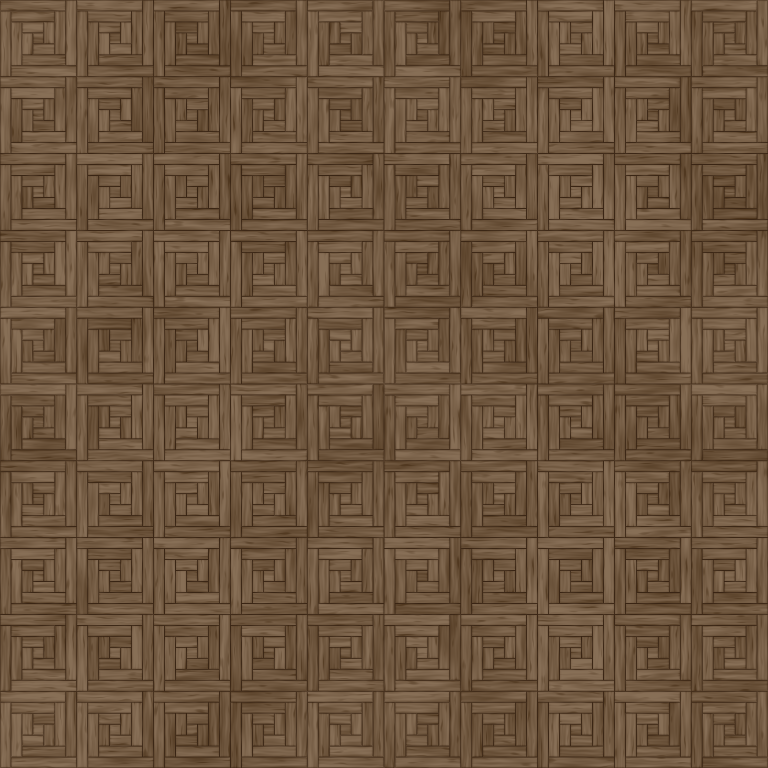
This texture is drawn by a Shadertoy shader. Its source:

```glsl
// Brown parquet: square tiles built from concentric pinwheel rings of planks.
// Each point is turned into its plank's own frame, which gives the gap distance
// and the grain direction; tile seeds and the broad stain wrap at the borders.

const float TILES = 10.0;            // repeats across and down
const float PLANKS = 7.0;            // plank widths across one tile
const float GAP_HALF_WIDTH = 0.042;  // in plank widths
const float GAP_STRENGTH = 0.88;
const float EDGE_SHADE = 0.22;       // soft darkening beside the gaps
const float MIRROR_CHANCE = 0.35;    // share of tiles whose inner ring turns back
const float TONE = 0.71;             // mean position between dark and light wood
const float PLANK_VARIATION = 0.46;
const float STAIN_CELLS = 6.0;       // broad stain, whole cells per canvas
const float STAIN = 0.30;
const float COARSE_GRAIN = 0.62;
const float FINE_GRAIN = 0.46;
const float FLECKS = 0.50;
const float GRAIN_PERIOD = 512.0;    // longer than any plank
const vec3 GAP_COLOR = vec3(0.22, 0.14, 0.075);
const vec3 DARK_WOOD = vec3(0.35, 0.255, 0.16);
const vec3 LIGHT_WOOD = vec3(0.51, 0.415, 0.32);

float hash(vec2 p) {
    vec3 q = fract(p.xyx * vec3(0.1031, 0.1030, 0.0973));
    q += dot(q, q.yzx + 33.33);
    return fract((q.x + q.y) * q.z);
}

float cornerSlope(vec2 cell, vec2 offset, float period) {
    float angle = 6.28319 * hash(mod(cell, period));
    return dot(vec2(cos(angle), sin(angle)), offset);
}

float gradientNoise(vec2 p, float period) {
    vec2 i = floor(p), f = fract(p);
    vec2 u = f * f * f * (f * (f * 6.0 - 15.0) + 10.0);
    vec2 e = vec2(1.0, 0.0);
    float low = mix(cornerSlope(i, f, period),
                    cornerSlope(i + e, f - e, period), u.x);
    float high = mix(cornerSlope(i + e.yx, f - e.yx, period),
                     cornerSlope(i + 1.0, f - 1.0, period), u.x);
    return mix(low, high, u.y);
}

// Turns p (measured from the tile centre) into plank coordinates:
// x runs along the plank, y across it. Returns the distance to its edge.
float plankFrame(vec2 p, float mirrored, out vec2 local, out float plankId) {
    float ring = floor(max(abs(p.x), abs(p.y)) + 0.5);
    plankId = ring * 4.0;
    local = p;
    vec2 halfSize = vec2(0.5);

    if (ring > 0.5) {
        if (ring < 1.5 && mirrored > 0.5) p.x = -p.x;
        halfSize.x = ring;
        for (int side = 0; side < 4; side++) {
            if (p.y >= ring - 0.5 && p.x < ring - 0.5) {
                local = p - vec2(-0.5, ring);
                plankId += float(side);
                break;
            }
            p = vec2(-p.y, p.x);  // quarter turn to the next side
        }
    }
    vec2 toEdge = halfSize - abs(local);
    return min(toEdge.x, toEdge.y);
}

// Wood tone from 0 (dark) to 1 (light), with long streaks along x.
float woodTone(vec2 p, float seed) {
    p += vec2(seed * 91.0, seed * 57.0 + 13.0);
    p.y += 0.10 * gradientNoise(p * vec2(0.7, 0.6), GRAIN_PERIOD);
    float coarse = gradientNoise(p * vec2(0.20, 2.0), GRAIN_PERIOD);
    float fine = gradientNoise(p * vec2(0.40, 5.0) + 37.0, GRAIN_PERIOD);
    float fleck = gradientNoise(p * vec2(0.55, 3.8) + 71.0, GRAIN_PERIOD);
    return TONE + PLANK_VARIATION * (seed - 0.5)
         + COARSE_GRAIN * coarse + FINE_GRAIN * fine
         - FLECKS * smoothstep(0.25, 0.55, fleck);
}

void mainImage(out vec4 fragColor, in vec2 fragCoord) {
    // Tile index and position inside the tile
    vec2 uv = fract(fragCoord / iResolution.xy);
    vec2 tile = floor(uv * TILES);
    vec2 p = (fract(uv * TILES) - 0.5) * PLANKS;
    float pixel = TILES * PLANKS / min(iResolution.x, iResolution.y);

    // Plank layout
    vec2 local;
    float plankId;
    float mirrored = step(hash(tile + 5.7), MIRROR_CHANCE);
    float edge = plankFrame(p, mirrored, local, plankId);

    // Wood
    float seed = hash(tile * 17.0 + vec2(plankId * 3.7, plankId * 7.3 + 2.0));
    float tone = woodTone(local, seed);
    tone += STAIN * gradientNoise(uv * STAIN_CELLS, STAIN_CELLS);
    tone = clamp(tone, -0.2, 1.12);
    tone -= EDGE_SHADE * (1.0 - smoothstep(0.0, 0.24, edge));
    vec3 color = mix(DARK_WOOD, LIGHT_WOOD, tone);

    // Gaps, unevenly worn along their length
    float gap = 1.0 - smoothstep(GAP_HALF_WIDTH - 0.5 * pixel,
                                 GAP_HALF_WIDTH + 0.5 * pixel, edge);
    float wear = 0.5 * gradientNoise(local * 0.8 + seed * 40.0, GRAIN_PERIOD);
    color = mix(color, GAP_COLOR, gap * clamp(GAP_STRENGTH + wear, 0.0, 1.0));

    fragColor = vec4(color, 1.0);
}
```
